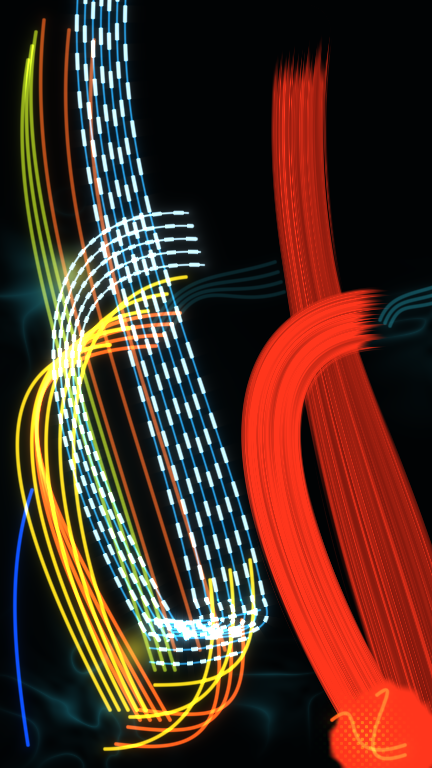
Give the GLSL for this background, as a Shadertoy shader.

```glsl
// Long-exposure light trails on black: dashed blue, yellow and orange hooks,
// a broad red ribbon at the right, and thin teal smoke.
// Trails are cubic curves; ribbons streak along the signed offset from one.

const vec2 CANVAS = vec2(4.32, 7.68); // drawing units, y runs downwards
const float REACH = .6;               // curves are skipped beyond this
const float TRAIL_WIDTH = .018;
const float HALO = .05;
const float HALO_GAIN = .16;
const float HOOK_WIDTH = .34;
const vec3 NIGHT = vec3(.004, .01, .014);
const vec3 TEAL = vec3(.05, .22, .25);
const vec3 BLUE = vec3(.12, .52, .76);
const vec3 DEEP_BLUE = vec3(.04, .27, .9);
const vec3 ICE = vec3(.72, .9, .97);
const vec3 YELLOW = vec3(.84, .74, .08);
const vec3 LIME = vec3(.46, .54, .08);
const vec3 ORANGE = vec3(.9, .32, .08);
const vec3 RUST = vec3(.6, .24, .07);
const vec3 RED_DARK = vec3(.32, .05, .025);
const vec3 RED_BRIGHT = vec3(1, .21, .11);

vec2 p;     // current point
vec3 light; // light gathered from the trails

float hash(vec2 v) {
  vec3 q = fract(v.xyx * .1031);
  q += dot(q, q.yzx + 33.33);
  return fract((q.x + q.y) * q.z);
}

float noise(vec2 v) {
  vec2 i = floor(v), f = smoothstep(0., 1., v - i), e = vec2(1, 0);
  return mix(mix(hash(i), hash(i + e), f.x),
             mix(hash(i + e.yx), hash(i + e.xx), f.x), f.y);
}

float spot(float x, float y, float size) {
  vec2 q = (p - vec2(x, y)) / size;
  return exp(-dot(q, q));
}

// Signed distance to a cubic curve, and the position 0..1 along it
vec2 nearest(vec4 ab, vec4 cd) {
  vec2 a = ab.xy, b = ab.zw, c = cd.xy, d = cd.zw;
  vec2 lo = min(min(a, b), min(c, d)) - REACH, hi = max(max(a, b), max(c, d)) + REACH;
  if (clamp(p, lo, hi) != p) return vec2(9, 0);
  vec2 lin = 3. * (b - a), quad = 3. * (a - b - b + c), cube = d - a + 3. * (b - c), r, v;
  float t = 0., best = 1e5;
  for (int i = 0; i <= 14; i++) {
    float u = float(i) / 14.;
    r = a + u * (lin + u * (quad + u * cube)) - p;
    if (dot(r, r) < best) { best = dot(r, r); t = u; }
  }
  for (int i = 0; i < 5; i++) {
    r = a + t * (lin + t * (quad + t * cube)) - p;
    v = lin + t * (2. * quad + 3. * t * cube);
    if (i < 4) t = clamp(t - dot(r, v) / max(dot(v, v), 1e-4), 0., 1.);
  }
  return vec2(length(r) * sign(r.x * v.y - r.y * v.x), t);
}

// Adds n trails; shift moves the first and last halves of each next one
void trails(vec4 ab, vec4 cd, vec4 shift, int n, vec3 colour, float dashes) {
  float px = CANVAS.y / iResolution.y;
  for (int i = 0; i < n; i++) {
    vec4 o = shift * float(i);
    vec2 hit = nearest(ab + o.xyxy, cd + o.zwzw);
    float dist = abs(hit.x), w = TRAIL_WIDTH;
    vec3 ink = colour;
    if (dashes > 0.) {
      float phase = fract(hit.y * dashes + hash(vec2(i, dashes)));
      float lit = smoothstep(.25, .2, abs(phase - .5));
      ink = mix(colour, ICE, lit);
      w *= mix(.5, 1.1, lit);
    }
    light += ink * (smoothstep(w + px, w - px, dist) + HALO_GAIN * exp(-dist / HALO));
  }
}

// Streaked red band: q.x is the offset across it (-1..1), q.y the way along
vec3 ribbon(vec3 under, vec2 q, float start, float gain) {
  float fine = noise(vec2(q.x * 26. + 40., q.y * 4.));
  float broad = noise(vec2(q.x * 7. + 9., q.y * 3.));
  float thread = pow(noise(vec2(q.x * 45. + 80., q.y)), 5.);
  float tone = gain * (.55 + .4 * (fine + broad)) + .6 * thread;
  float alpha = smoothstep(1., .86, abs(q.x) + .14 * fine);
  alpha *= smoothstep(start, start + .05, q.y - .05 * fine);
  return mix(under, mix(RED_DARK, RED_BRIGHT, min(tone, 1.)), alpha);
}

void mainImage(out vec4 fragColor, in vec2 fragCoord) {
  p = fragCoord / iResolution.xy * CANVAS;
  p.y = CANVAS.y - p.y;
  light = vec3(0);

  // Smoke and dim glows
  vec2 warped = p + vec2(noise(p * 1.4), noise(p * 1.4 + 17.));
  float wisp = pow(1. - abs(2. * noise(warped * 2.5) - 1.), 7.) + .3 * noise(warped * 7.);
  vec3 col = NIGHT + TEAL * .12 * spot(1.1, 4.6, 1.3);
  col += TEAL * wisp * (spot(.45, 2.9, .6) + spot(.85, 7., .65) + spot(2.75, 6.95, .35) + spot(4.3, 3.6, .5));
  col += YELLOW * .5 * (spot(.72, 2.75, .2) + spot(1.35, 6.5, .18));

  // Red stroke, the hook over it, the woven knot at its foot
  vec2 q = nearest(vec4(3.05, .3, 2.75, 2.6), vec4(3.5, 4.2, 4.4, 7.3));
  q.x /= mix(.3, .52, smoothstep(.35, .85, q.y));
  col = ribbon(col, q, .01 + .025 * q.x, mix(.52, .32, q.y));
  q = nearest(vec4(3.93, 3.18, 2.1, 3.15), vec4(2.6, 5.3, 3.75, 7.2));
  q.x /= HOOK_WIDTH;
  col = ribbon(col, q, 0., .92);
  float knot = distance(p, vec2(3.88, 7.4)) + .1 * noise(p * 9.);
  col = mix(col, RED_BRIGHT, smoothstep(.65, .55, knot));
  vec2 weave = sin(p * 75.);
  col.g += .3 * spot(3.65, 7.35, .25) * smoothstep(0., .7, weave.x * weave.y);

  // Teal wisps
  trails(vec4(1.5, 3.3, 1.8, 2.7), vec4(2.2, 2.8, 2.75, 2.62), vec4(.07, 0, .03, .1), 4, TEAL * .5, 0.);
  trails(vec4(3.8, 3.2, 3.9, 2.95), vec4(4.1, 2.95, 4.4, 2.85), vec4(.05, .03, 0, .08), 3, TEAL, 0.);

  // Long trails from the top
  trails(vec4(.28, .6, .05, 2), vec4(.5, 3.3, 1.55, 6.7), vec4(.04, -.14, .1, 0), 3, LIME, 0.);
  trails(vec4(.44, .2, .25, 2), vec4(.9, 3.6, 1.75, 6.5), vec4(.25, .1, .25, 0), 3, RUST, 0.);
  trails(vec4(.78, -.1, .65, 2.1), vec4(1.6, 4.2, 1.95, 6), vec4(.08, 0, .115, 0), 7, BLUE, 17.);

  // Their lower hooks
  trails(vec4(1.95, 6, 2.1, 6.35), vec4(2, 6.2, 1.5, 6.2), vec4(.115, 0, .06, .03), 7, BLUE, 5.);
  trails(vec4(1.5, 6.2, 1.9, 6.25), vec4(2.2, 6.2, 2.6, 6.1), vec4(0, .14, -.06, .14), 4, BLUE, 6.);
  trails(vec4(2.5, 5.6, 2.65, 6.7), vec4(2.3, 6.85, 1.55, 6.85), vec4(-.2, .1, -.25, .32), 3, YELLOW, 0.);
  trails(vec4(2.42, 6.2, 2.5, 7.2), vec4(2.2, 7.2, 1.4, 7.1), vec4(-.12, .08, -.12, .17), 3, ORANGE, 0.);

  // Trails that hook over at the top
  vec3 cooling = mix(ICE, BLUE, smoothstep(3., 4.2, p.y));
  trails(vec4(1.88, 2.13, -.1, 2.05), vec4(.4, 4.6, 1.5, 6.4), vec4(.04, .13, .09, 0), 5, cooling, 25.);
  trails(vec4(1.1, 3.45, -.35, 3.6), vec4(.1, 5.2, 1.1, 7.1), vec4(.19, -.17, .09, 0), 5, YELLOW, 0.);
  trails(vec4(1.8, 3.13, -.25, 3.2), vec4(.15, 5, 1.4, 7.2), vec4(-.08, .11, .1, 0), 4, ORANGE, 0.);

  // Lone blue stroke, sparks on the knot
  trails(vec4(.32, 4.9, .05, 5.7), vec4(.15, 6.6, .28, 7.45), vec4(0), 1, DEEP_BLUE, 0.);
  trails(vec4(3.32, 7.2, 3.7, 6.9), vec4(3.3, 7.7, 4.05, 7.45), vec4(.45, -.25, 0, .1), 2, ORANGE, 0.);

  fragColor = vec4(1. - (1. - min(col, 1.)) * (1. - min(light, 1.)), 1);
}
```
